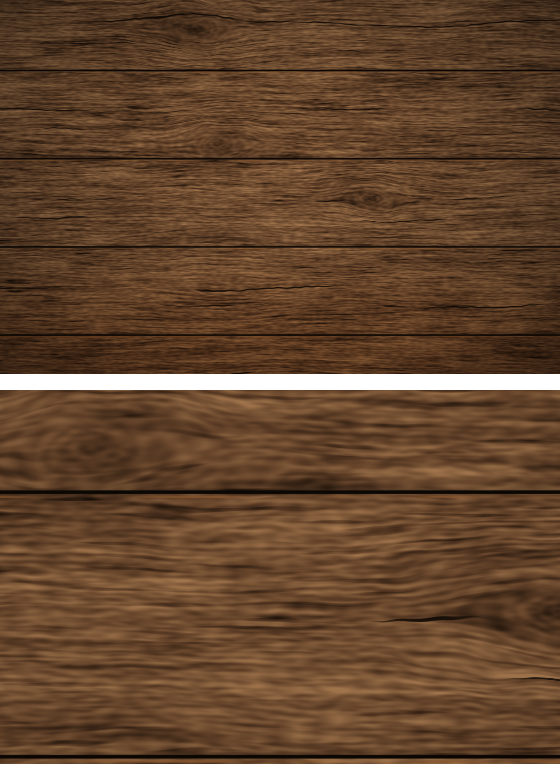
Top, the full canvas; bottom, a detail of the centre.
This texture is drawn by a Shadertoy shader. Its source:

```glsl
// Weathered brown wood planks with flowing grain, knots, cracks and dark seams.

#define PLANK_HEIGHT 0.2358
#define FIRST_SEAM 0.104
#define SEAM_WIDTH 0.0014
#define CRACK_WIDTH 0.0013
#define GRAIN_CONTRAST 1.0
#define BASE_TONE 0.645
#define VIGNETTE 0.27
#define DARK vec3(0.10, 0.06, 0.031)
#define MID vec3(0.335, 0.222, 0.137)
#define LIGHT vec3(0.57, 0.415, 0.27)
#define EDGE_GLOW vec3(0.52, 0.33, 0.17)

// Knots: centre x, centre y, radius, strength
const vec4 KNOTS[3] = vec4[3](
    vec4(0.530, 0.922, 0.036, 0.80),
    vec4(0.580, 0.615, 0.030, 0.75),
    vec4(0.996, 0.470, 0.028, 1.00));

// Unit gradient for a lattice cell
vec2 gradient(vec2 cell) {
    uvec2 h = uvec2(ivec2(cell)) * uvec2(1597u, 3571u);
    uint n = (h.x ^ (h.y << 7) ^ h.y) * 747796u + 2891u;
    n = (n ^ (n >> 15)) * 277803u;
    n ^= n >> 13;
    float angle = float(n & 65535u) * 6.28318 / 65536.0;
    return vec2(cos(angle), sin(angle));
}

// Gradient noise, roughly -0.7 to 0.7
float noise(vec2 p) {
    vec2 cell = floor(p), f = p - cell;
    vec2 u = f * f * f * (f * (f * 6.0 - 15.0) + 10.0);
    vec2 e = vec2(1.0, 0.0);
    float a = dot(gradient(cell), f);
    float b = dot(gradient(cell + e.xy), f - e.xy);
    float c = dot(gradient(cell + e.yx), f - e.yx);
    float d = dot(gradient(cell + e.xx), f - e.xx);
    return mix(mix(a, b, u.x), mix(c, d, u.x), u.y);
}

float plankCoord(float y) {
    return (y - FIRST_SEAM) / PLANK_HEIGHT;
}

// Thin dark line along the zero contour of stretched noise
float vein(vec2 s, float width) {
    return 1.0 - smoothstep(0.0, width, abs(noise(s)));
}

// Tone of straight grain, from broad patches down to fibres
float grainTone(vec2 s) {
    float patches = noise(s * vec2(2.5, 11.0));
    float tone = 0.15 * patches + 0.13 * noise(s * vec2(7.0, 22.0) + 9.0);
    tone += 0.16 * noise(s * vec2(1.5, 55.0));
    tone += 0.24 * noise(s * vec2(4.0, 125.0));
    tone += 0.30 * noise(s * vec2(17.0, 215.0));
    tone += 0.26 * noise(s * vec2(55.0, 250.0) + 20.0);
    // Long growth lines, then short open pores
    float lines = vein(s * vec2(1.7, 62.0) + 30.0, 0.15);
    tone -= 0.20 * lines * smoothstep(-0.45, 0.35, noise(s * vec2(6.0, 30.0) + 70.0));
    float pores = smoothstep(0.14, 0.4, noise(s * vec2(11.0, 190.0) + 40.0));
    return GRAIN_CONTRAST * (tone - 0.24 * pores * (0.9 - 0.8 * patches));
}

// Darkness of the long cracks that follow the grain of one plank
float cracks(float x, float level, float id, float px) {
    float dark = 0.0;
    for (int i = 0; i < 2; i++) {
        float row = id * 3.7 + float(i) * 11.3 + 0.37;
        float path = 0.55 - 0.2 * float(i) + 0.10 * noise(vec2(x * 1.7, row));
        path += 0.02 * noise(vec2(x * 9.0, row + 5.0)) + 0.012 * noise(vec2(x * 45.0, row));
        float open = noise(vec2(x * 2.6, row + 50.0)) + 0.35 * noise(vec2(x * 13.0, row + 80.0));
        open = smoothstep(0.0, 0.25, open - 0.1 * float(i));
        float dist = abs(level - path) * PLANK_HEIGHT;
        float width = CRACK_WIDTH * open;
        dark = max(dark, sqrt(open) * (1.0 - smoothstep(width - px * 0.5, width + px * 0.7, dist)));
    }
    return dark;
}

void mainImage(out vec4 fragColor, in vec2 fragCoord) {
    vec2 uv = fragCoord / iResolution.xy;
    vec2 p = fragCoord / iResolution.y;
    float px = 1.0 / iResolution.y;
    float id = floor(plankCoord(p.y));
    vec2 seed = id * vec2(17.3, 5.1) + 60.0;

    // Wavy grain height
    float g = p.y + 0.016 * noise(p * vec2(2.6, 6.0) + seed);
    g += 0.004 * noise(p * vec2(8.0, 24.0) + seed) + 0.0012 * noise(p * vec2(30.0, 60.0) + seed);

    // Knots push the grain aside and carry their own rings
    float knotMask = 0.0, knotTone = 0.0, knotShade = 0.0;
    for (int i = 0; i < 3; i++) {
        vec4 knot = KNOTS[i];
        if (floor(plankCoord(knot.y)) != id) continue;
        vec2 d = (p - knot.xy) * vec2(0.52, 1.0) / knot.z;
        float r = length(d) * (1.0 + 0.3 * noise(p * vec2(13.0, 26.0)));
        g -= (p.y - knot.y) * 0.8 * exp(-0.3 * r * r);
        knotMask = knot.w * (1.0 - smoothstep(0.4, 1.2, r));
        knotTone = 0.08 * sin(r * 24.0 + 4.0 * noise(p * 30.0)) + 0.32 * noise(p * vec2(70.0, 200.0));
        knotShade = knot.w * (0.26 * exp(-9.0 * r * r) + 0.22 * exp(-1.1 * r * r));
    }

    // Wood tone and colour
    float tone = BASE_TONE + mix(grainTone(vec2(p.x, g) + seed), knotTone, 0.75 * knotMask) - knotShade;
    tone = clamp(tone + 0.02 * sin(id * 2.4 + 0.8), 0.0, 1.0);
    vec3 color = mix(DARK, MID, min(2.0 * tone, 1.0));
    color = mix(color, LIGHT, max(2.0 * tone - 1.0, 0.0));
    color = mix(color, DARK * 0.5, 0.9 * cracks(p.x, plankCoord(g) - id, id, px));

    // Seam: shaded lower edge above it, worn bright edge below it
    float seam = (fract(plankCoord(p.y) + 0.5) - 0.5) * PLANK_HEIGHT;
    color *= 1.0 - 0.25 * step(0.0, seam) * exp(-seam / 0.005);
    float wear = smoothstep(-0.4, 0.4, noise(vec2(p.x * 14.0, id + 0.4)));
    float rim = 1.0 - smoothstep(0.0006, 0.0006 + 1.2 * px, abs(seam + 0.0042));
    color = mix(color, EDGE_GLOW, 0.6 * wear * rim);
    color = mix(color, DARK * 0.4, 1.0 - smoothstep(SEAM_WIDTH - 0.5 * px, SEAM_WIDTH + px, abs(seam)));

    // Warm lower boards and soft light falloff
    color *= mix(vec3(1.06, 0.96, 0.85), vec3(1.0), smoothstep(0.0, 0.4, uv.y));
    vec2 c = 2.0 * (uv - vec2(0.5, 0.55));
    color *= 1.12 - VIGNETTE * dot(c, c);
    fragColor = vec4(color, 1.0);
}
```
